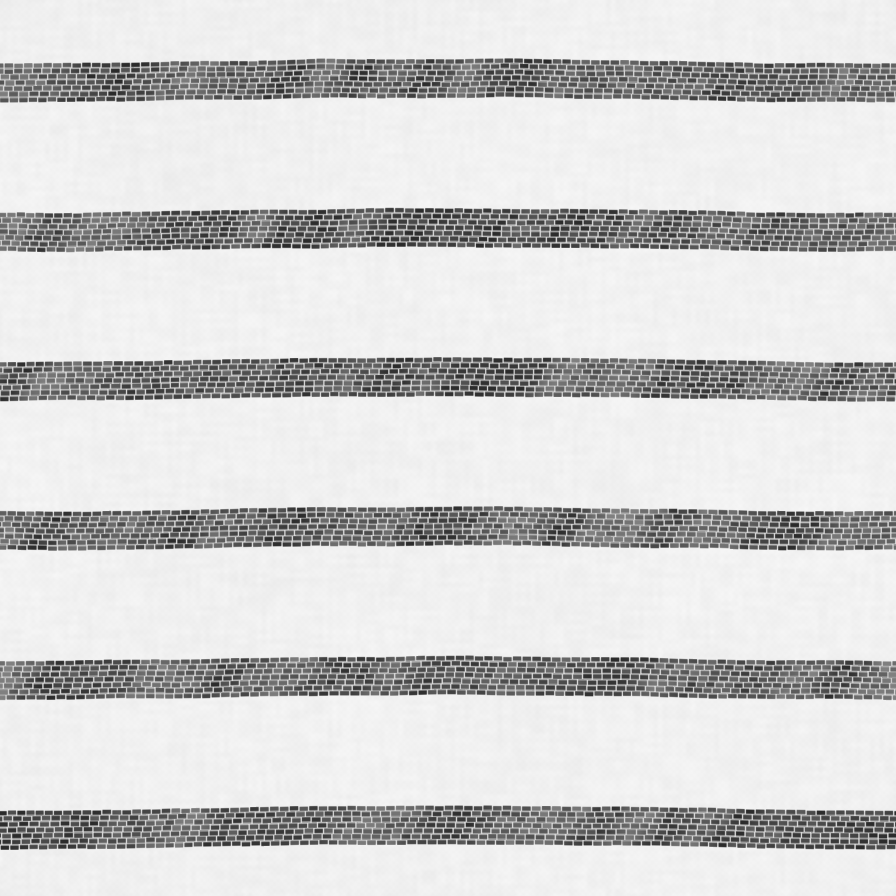
Reproduce this texture procedurally as a three.js fragment shader.

```glsl
// White woven cloth with six dark horizontal stripes that bow gently upward.
// Each stripe is seven rows of staggered thread dashes, varied by hash and
// wrapping value noise; the white ground carries a faint weave.
varying vec2 vUv;

const float TAU = 6.2831853;
const float STRIPES = 6.0;
const float STRIPE_CENTRE = 0.461;   // within one stripe period
const float ROWS = 7.0;
const float ROW_HEIGHT = 0.0064;
const float DASHES = 92.0;
const float ROW_SHIFT = 0.3;         // stagger of each row, in dashes

const vec3 CLOTH = vec3(0.945);
const vec3 GAP_DARK = vec3(0.60);
const vec3 GAP_LIGHT = vec3(0.84);
const vec3 THREAD_DARK = vec3(0.17);
const vec3 THREAD_LIGHT = vec3(0.50);

float hash(vec2 p) {
  return fract(sin(dot(p, vec2(12.9898, 78.233))) * 43758.5453);
}

// Value noise that repeats after a whole number of cells
float wrapNoise(vec2 p, vec2 period) {
  vec2 cell = floor(p);
  vec2 f = fract(p);
  f = f * f * (3.0 - 2.0 * f);
  vec2 a = mod(cell, period);
  vec2 b = mod(cell + 1.0, period);
  return mix(mix(hash(a), hash(vec2(b.x, a.y)), f.x),
             mix(hash(vec2(a.x, b.y)), hash(b), f.x), f.y);
}

// Soft bar centred in a unit cell
float softBar(float t, float inner, float outer) {
  return 1.0 - smoothstep(inner, outer, abs(t - 0.5));
}

// Faint threads, grain and broad shading of the white ground
vec3 clothColor(vec2 uv) {
  float warp = wrapNoise(uv * vec2(190.0, 48.0), vec2(190.0, 48.0));
  float weft = wrapNoise(uv * vec2(48.0, 190.0), vec2(48.0, 190.0));
  float broad = wrapNoise(uv * 5.0, vec2(5.0));
  float weave = sin(uv.x * TAU * 128.0) * sin(uv.y * TAU * 128.0);
  return CLOTH + (warp - 0.5) * 0.018 + (weft - 0.5) * 0.018
       + (broad - 0.5) * 0.012 + weave * 0.004;
}

// Vertical displacement of a stripe: shared bow plus a small own wobble
float bow(float x, float stripe) {
  float wobble = wrapNoise(vec2(x * 14.0, stripe), vec2(14.0, STRIPES)) - 0.5;
  return -0.0026 * cos(TAU * x) + 0.0016 * wobble;
}

// Dashes of one stripe; y is measured from its centre line
vec3 stripeColor(float x, float y, float stripe, vec3 ground) {
  float v = y / ROW_HEIGHT + 0.5 * ROWS;
  float row = floor(v);
  float rowId = row + stripe * ROWS;
  float drift = wrapNoise(vec2(x * 12.0, rowId), vec2(12.0, STRIPES * ROWS));
  float u = x * DASHES - row * ROW_SHIFT + 0.45 * drift;
  vec2 id = vec2(mod(floor(u), DASHES), rowId);

  // Row ends fray slightly because each dash sits a little high or low
  float lift = (hash(id + 5.3) - 0.5) * 0.16;
  float dash = softBar(fract(u), 0.35, 0.5);
  float thread = dash * softBar(fract(v) + lift, 0.2, 0.5);

  // Leaning dark and pale patches along the stripe
  vec2 patchCell = vec2(x * 26.0 - row * 0.12, stripe * 2.0);
  float tone = wrapNoise(patchCell, vec2(26.0, STRIPES * 2.0));
  float shade = clamp(0.55 * hash(id) + 0.65 * tone - 0.1, 0.0, 1.0);
  vec3 threadTone = mix(THREAD_DARK, THREAD_LIGHT, shade);

  // Pale ticks at dash ends are brighter than the lines between rows
  float pale = clamp(0.75 * (1.0 - dash) + 0.6 * hash(id + 17.1), 0.0, 1.0);
  vec3 gapTone = mix(GAP_DARK, GAP_LIGHT, pale);

  float halfHeight = 0.5 * ROWS * ROW_HEIGHT;
  float inside = 1.0 - smoothstep(halfHeight - 0.003, halfHeight, abs(y));
  float covered = step(0.0, v) * step(v, ROWS);
  vec3 color = mix(ground, gapTone, inside);
  return mix(color, threadTone, thread * covered);
}

void main() {
  vec2 uv = vUv;
  float stripe = mod(floor(uv.y * STRIPES), STRIPES);
  float y = (fract(uv.y * STRIPES) - STRIPE_CENTRE) / STRIPES;
  y -= bow(uv.x, stripe);
  gl_FragColor = vec4(stripeColor(uv.x, y, stripe, clothColor(uv)), 1.0);
}
```
